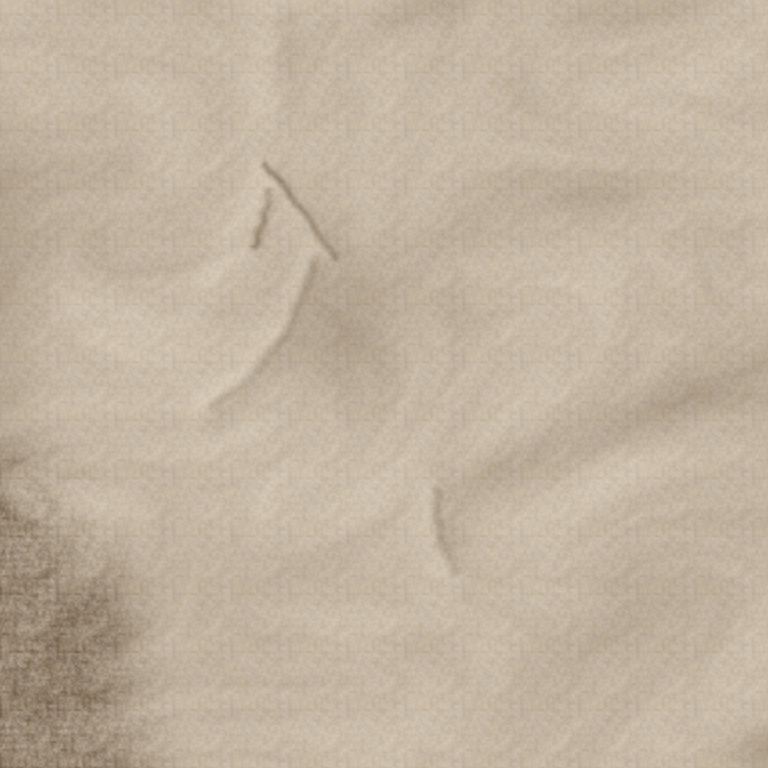
Reproduce this texture procedurally as a three.js fragment shader.

```glsl
// Crumpled beige cloth with soft folds, a few sharp creases and a worn dark corner.
varying vec2 vUv;

const vec3 SHADOW = vec3(0.515, 0.445, 0.365);
const vec3 LIGHT = vec3(0.80, 0.748, 0.672);
const float GRAIN_TILES = 13.25;

float hash(vec2 cell) {
  return fract(sin(dot(cell, vec2(127.1, 311.7))) * 43758.545);
}

mat2 rotation(float angle) {
  float c = cos(angle), s = sin(angle);
  return mat2(c, s, -s, c);
}

// Smooth value noise in -1..1 that repeats after a number of cells.
float tiledNoise(vec2 p, float period) {
  vec2 cell = floor(p), f = fract(p);
  f = f * f * (3.0 - 2.0 * f);
  vec2 lo = mod(cell, period), hi = mod(cell + 1.0, period);
  float bottom = mix(hash(lo), hash(vec2(hi.x, lo.y)), f.x);
  float top = mix(hash(vec2(lo.x, hi.y)), hash(hi), f.x);
  return 2.0 * mix(bottom, top, f.y) - 1.0;
}

// Layered, warped sines stretched along the diagonal of the cloth.
float folds(vec2 p) {
  vec2 q = rotation(-0.42) * p * vec2(7.0, 11.0) + vec2(2.3, 0.7);
  float sum = 0.0, amp = 0.5;
  for (int i = 0; i < 6; i++) {
    q += 0.55 * sin(q.yx * 1.3 + float(i));
    sum += amp * sin(q.x) * sin(q.y);
    q = rotation(0.75) * q * 1.55 + 1.7;
    amp *= 0.78;
  }
  return sum;
}

// Soft elliptical patch, tilted by an angle.
float patchAt(vec2 p, vec2 center, vec2 radius, float angle) {
  vec2 q = rotation(-angle) * (p - center) / radius;
  return exp(-dot(q, q));
}

// Bent crease from a to b: dark core, lit on one side and shaded on the other.
float crease(vec2 p, vec2 a, vec2 b, float bend, float width, float depth, float relief) {
  float len = length(b - a);
  vec2 along = (b - a) / len;
  vec2 across = vec2(-along.y, along.x);
  float s = dot(p - a, along) / len;
  float h = clamp(s, 0.0, 1.0);
  float t = dot(p - a, across) - bend * 4.0 * h * (1.0 - h);
  t += 0.0015 * sin(s * 17.0 + a.x * 40.0);
  float d = length(vec2((s - h) * len, t));
  float core = exp(-d * d / (width * width)) * mix(1.0, 0.6, h);
  float halo = exp(-d * d / (width * width * 22.0));
  return -depth * core - relief * halo * clamp(t / (width * 2.0), -1.0, 1.0);
}

float creases(vec2 p) {
  float tone = crease(p, vec2(0.346, 0.785), vec2(0.436, 0.664), 0.003, 0.0050, 0.62, 0.09);
  tone += crease(p, vec2(0.332, 0.680), vec2(0.351, 0.750), -0.002, 0.0062, 0.60, -0.06);
  tone += crease(p, vec2(0.408, 0.658), vec2(0.280, 0.473), 0.024, 0.0075, 0.34, 0.16);
  tone += crease(p, vec2(0.570, 0.358), vec2(0.595, 0.255), -0.009, 0.0070, 0.36, 0.12);
  return tone;
}

// Broad light ridges and dim hollows around the creases.
float hollows(vec2 p) {
  float tone = 0.13 * patchAt(p, vec2(0.29, 0.67), vec2(0.022, 0.11), -0.45);
  tone += 0.12 * patchAt(p, vec2(0.345, 0.90), vec2(0.025, 0.10), 0.0);
  tone += 0.10 * patchAt(p, vec2(0.49, 0.36), vec2(0.09, 0.05), 0.5);
  tone -= 0.13 * patchAt(p, vec2(0.375, 0.93), vec2(0.018, 0.07), 0.0);
  tone -= 0.20 * patchAt(p, vec2(0.45, 0.57), vec2(0.05, 0.10), -0.3);
  tone -= 0.20 * patchAt(p, vec2(0.65, 0.385), vec2(0.07, 0.035), 0.5);
  tone -= 0.20 * patchAt(p, vec2(0.86, 0.465), vec2(0.20, 0.035), 0.40);
  tone -= 0.16 * patchAt(p, vec2(0.78, 0.74), vec2(0.07, 0.03), 0.1);
  tone -= 0.20 * patchAt(p, vec2(0.55, 0.99), vec2(0.10, 0.03), 0.4);
  tone -= 0.12 * patchAt(p, vec2(0.56, 0.16), vec2(0.06, 0.04), 0.4);
  tone -= 0.30 * patchAt(p, vec2(1.0, 0.02), vec2(0.05, 0.03), 0.4);
  tone -= 0.28 * patchAt(p, vec2(0.0, 0.60), vec2(0.05, 0.20), 0.0);
  return tone;
}

// Worn area in the lower left, 0..1.
float wornMask(vec2 p, float wobble) {
  float edge = p.x - 0.185 + 0.27 * p.y + 0.03 * wobble;
  float side = 1.0 - smoothstep(-0.09, 0.08, edge);
  return side * (1.0 - smoothstep(0.30, 0.45, p.y + 0.04 * wobble));
}

void main() {
  vec2 p = vUv;
  float relief = folds(p);
  float worn = wornMask(p, relief);

  // Fine repeating grain, with coarse threads showing where worn.
  vec2 tile = p * GRAIN_TILES;
  float grain = 0.6 * tiledNoise(tile * 16.0, 16.0) + 0.5 * tiledNoise(tile * 29.0, 29.0);
  float threads = tiledNoise(p * vec2(45.0, 210.0), 256.0) + tiledNoise(p * vec2(190.0, 40.0), 256.0);
  float speck = patchAt(fract(tile), vec2(0.5), vec2(0.05), 0.0)
              - patchAt(fract(tile), vec2(0.56, 0.44), vec2(0.05), 0.0);

  float tone = 0.89 + 0.15 * relief + hollows(p) + creases(p);
  tone -= worn * (0.66 - 0.13 * threads);
  tone += grain * mix(0.13, 0.30, worn) + 0.10 * speck;

  // Slight warm and cool drift between grains.
  float tint = tiledNoise(tile * 13.0 + 5.0, 13.0);
  vec3 color = mix(SHADOW, LIGHT, clamp(tone, -0.25, 1.14));
  color += 0.010 * tint * vec3(0.6, 0.1, -1.0);
  gl_FragColor = vec4(color, 1.0);
}
```
